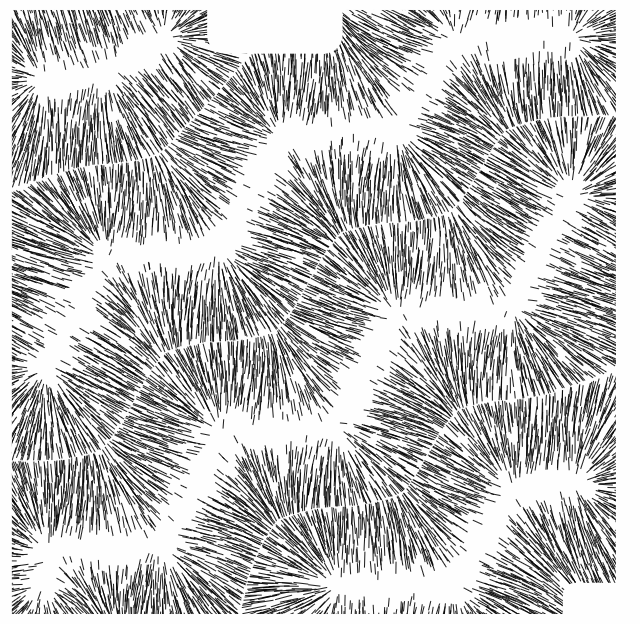
Reproduce this pattern procedurally as a WebGL 2 fragment shader.

```glsl
#version 300 es
precision highp float;
// Fine ink strokes combed away from a lattice of staircase-shaped white bands.
// Each jittered grid cell owns one stroke, aimed along the distance field of the
// bands and cut where the fields of two neighbouring bands meet in a seam.

uniform vec2 u_resolution;
out vec4 outColor;

const vec3 PAPER = vec3(0.995);
const vec3 INK = vec3(0.01);

// Staircase lattice: a slanted rise and a flat run make one step.
const vec2 ORIGIN = vec2(0.353, 0.600);
const vec2 RISE = vec2(0.096, 0.180);
const vec2 RUN = vec2(0.184, 0.0107);
const vec2 STEP = RISE + RUN;
const vec2 BAND_SHIFT = vec2(0.187, -0.284);

// Box that the bands are confined to.
const vec2 BOX_CENTER = vec2(0.4935, 0.5);
const vec2 BOX_HALF = vec2(0.4265, 0.44);
const float BOX_SLACK = 0.06;

const float CELL = 0.0092;
const float HALF_WIDTH = 0.00072;
const float EDGE_PIXELS = 1.15;
const float CLUMP_SIZE = 0.028;
const float CORNER_SOFTNESS = 0.024;
const float FAR = 9.0;

struct Flow {
    float bandDist;
    float seamDist;
    vec2 direction;
};

// Integer hash giving three values from 0 to 1.
vec3 hash3(ivec2 cell, int seed) {
    uvec3 v = uvec3(ivec3(cell, seed) + 4096) * 1664525u + 1013904223u;
    v.x += v.y * v.z; v.y += v.z * v.x; v.z += v.x * v.y;
    v ^= v >> 16u;
    v.x += v.y * v.z; v.y += v.z * v.x; v.z += v.x * v.y;
    return vec3(v >> 8u) / 16777216.0;
}

// Smooth value noise from 0 to 1.
float valueNoise(vec2 p, int seed) {
    ivec2 c = ivec2(floor(p));
    vec2 f = smoothstep(0.0, 1.0, fract(p));
    float low = mix(hash3(c, seed).x, hash3(c + ivec2(1, 0), seed).x, f.x);
    float high = mix(hash3(c + ivec2(0, 1), seed).x, hash3(c + ivec2(1, 1), seed).x, f.x);
    return mix(low, high, f.y);
}

vec2 rotate(vec2 v, float angle) {
    float c = cos(angle), s = sin(angle);
    return vec2(c * v.x - s * v.y, s * v.x + c * v.y);
}

// Soft-edged rounded rectangle, 1 inside and 0 outside.
float boxMask(vec2 p, vec2 lo, vec2 hi, float radius, float pixel) {
    vec2 q = abs(p - 0.5 * (lo + hi)) - 0.5 * (hi - lo) + radius;
    float d = length(max(q, 0.0)) + min(max(q.x, q.y), 0.0) - radius;
    return clamp(0.5 - d / pixel, 0.0, 1.0);
}

// Adds one band segment to the nearest distance and the blended direction.
void addSegment(vec2 p, vec2 a, vec2 b, inout float nearest, inout vec2 push) {
    vec2 middle = abs(0.5 * (a + b) - BOX_CENTER);
    if (any(greaterThan(middle, BOX_HALF + BOX_SLACK))) return;
    a = clamp(a, BOX_CENTER - BOX_HALF, BOX_CENTER + BOX_HALF);
    b = clamp(b, BOX_CENTER - BOX_HALF, BOX_CENTER + BOX_HALF);
    vec2 ab = b - a;
    float t = clamp(dot(p - a, ab) / max(dot(ab, ab), 1e-6), 0.0, 1.0);
    vec2 away = p - a - ab * t;
    float d = length(away);
    nearest = min(nearest, d);
    push += away / max(d, 1e-5) * exp(-d / CORNER_SOFTNESS);
}

// Distance to the closest band, to the seam, and the direction between them.
Flow bandFlow(vec2 p) {
    vec2 lattice = inverse(mat2(STEP, BAND_SHIFT)) * (p - ORIGIN);
    vec2 base = round(lattice - vec2(0.5, 0.0));
    float first = FAR, second = FAR;
    vec2 direction = vec2(0.0);
    for (int j = -1; j <= 1; j++) {
        float nearest = FAR;
        vec2 push = vec2(0.0);
        for (int i = -1; i <= 1; i++) {
            vec2 id = base + vec2(i, j);
            vec2 corner = ORIGIN + id.x * STEP + id.y * BAND_SHIFT;
            addSegment(p, corner, corner + RISE, nearest, push);
            addSegment(p, corner + RISE, corner + STEP, nearest, push);
        }
        if (nearest < first) {
            second = first;
            first = nearest;
            direction = push;
        } else {
            second = min(second, nearest);
        }
    }
    return Flow(first, 0.5 * (second - first), direction / max(length(direction), 1e-9));
}

// Ink coverage at p of the stroke owned by one grid cell.
float strokeInk(vec2 p, ivec2 cell, float edge) {
    vec3 place = hash3(cell, 1);
    vec2 center = (vec2(cell) + place.xy) * CELL;
    vec2 offset = p - center;
    if (dot(offset, offset) > 4.2 * CELL * CELL) return 0.0;

    // Strokes thin out toward the bands and gather in clumps.
    Flow flow = bandFlow(center);
    float clump = smoothstep(0.15, 0.8, valueNoise(center / CLUMP_SIZE, 3));
    float keep = mix(0.66, 1.08, clump) * smoothstep(0.003, 0.062, flow.bandDist);
    if (place.z > keep || flow.bandDist > 1.0) return 0.0;

    vec3 shape = hash3(cell, 2);
    float reach = mix(0.006, 0.0168, smoothstep(0.0, 0.07, flow.bandDist));
    reach *= mix(0.7, 1.1, shape.x);
    float ahead = min(reach, flow.seamDist - 0.0015 * shape.z);
    float behind = min(reach, flow.bandDist);
    vec2 along = rotate(flow.direction, 0.18 * (shape.y - 0.5));
    float s = dot(offset, along);
    float across = abs(dot(offset, vec2(-along.y, along.x)));
    float ends = clamp(min(ahead - s, behind + s) / edge + 0.5, 0.0, 1.0);
    return ends * clamp((HALF_WIDTH - across) / edge + 0.5, 0.0, 1.0);
}

void main() {
    float pixel = 1.0 / u_resolution.y;
    vec2 p = gl_FragCoord.xy * pixel;

    // Square frame with two blank clearings at its rim.
    float mask = boxMask(p, vec2(0.019, 0.016), vec2(0.987, 0.984), 0.0, pixel);
    mask *= 1.0 - boxMask(p, vec2(0.332, 0.914), vec2(0.549, 1.1), 0.03, pixel);
    mask *= 1.0 - boxMask(p, vec2(0.902, -0.1), vec2(1.1, 0.066), 0.02, pixel);

    float light = 1.0;
    if (mask > 0.0) {
        ivec2 home = ivec2(floor(p / CELL));
        for (int y = -2; y <= 2; y++)
            for (int x = -2; x <= 2; x++)
                light *= 1.0 - strokeInk(p, home + ivec2(x, y), EDGE_PIXELS * pixel);
    }
    outColor = vec4(mix(PAPER, INK, (1.0 - light) * mask), 1.0);
}
```
